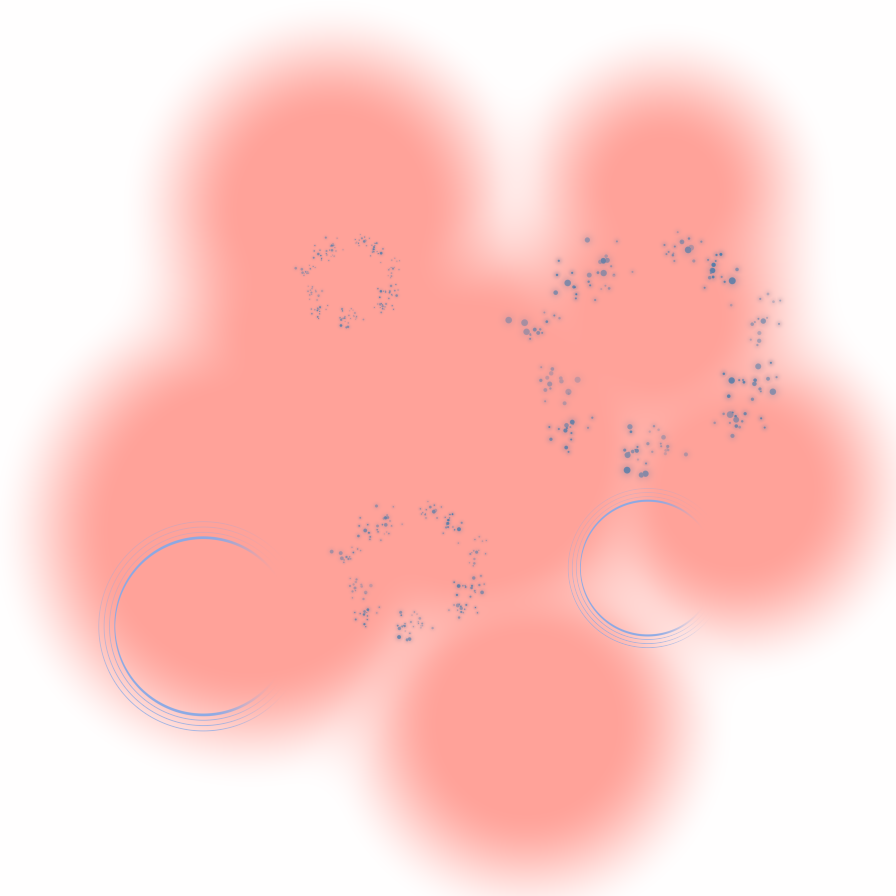
Give the GLSL for this background, as a WebGL 1 fragment shader.

```glsl
precision highp float;

// Soft coral cloud on white: a smooth union of discs with a wide blurred edge.
// Over it lie three wreaths of blue ink specks, scattered in hashed clusters,
// and two open rings made of thin concentric arcs that fade to the right.

uniform vec2 u_resolution;

const vec3 PAPER = vec3(1.0, 0.995, 0.995);
const vec3 CORAL = vec3(1.0, 0.635, 0.6);
const vec3 INK = vec3(0.25, 0.47, 0.67);
const vec3 HAZE = vec3(0.62, 0.54, 0.62);
const vec3 ARC_BLUE = vec3(0.53, 0.66, 0.9);

float hash(vec2 p) {
  return fract(sin(dot(p, vec2(12.99, 78.23))) * 43758.5);
}

float smoothUnion(float a, float b) {
  float h = max(0.05 - abs(a - b), 0.0) / 0.05;
  return min(a, b) - h * h * 0.0125;
}

float disc(vec2 p, vec2 center, float radius) {
  return length(p - center) - radius;
}

float cloudDistance(vec2 p) {
  float d = disc(p, vec2(0.371, 0.766), 0.167);               // upper left
  d = smoothUnion(d, disc(p, vec2(0.742, 0.785), 0.122));     // upper right
  d = smoothUnion(d, disc(p, vec2(0.823, 0.453), 0.146));     // right
  d = smoothUnion(d, disc(p, vec2(0.588, 0.192), 0.162));     // bottom
  d = smoothUnion(d, disc(p, vec2(0.280, 0.408), 0.220));     // left
  d = smoothUnion(d, disc(p, vec2(0.521, 0.505), 0.215));     // middle
  d = smoothUnion(d, disc(p, vec2(0.729, 0.648), 0.137));     // right bridge
  return smoothUnion(d, disc(p, vec2(0.378, 0.622), 0.165));  // left bridge
}

// Twelve clusters of specks around a circle, each speck with a soft halo
vec3 speckWreath(vec3 color, vec2 p, vec2 center, float radius, float pixel) {
  vec2 q = (p - center) / radius;
  if (abs(length(q) - 0.83) > 0.36) return color;
  float blur = 0.7 * pixel / radius;
  float halo = 0.0;
  float ink = 0.0;
  for (int i = 0; i < 12; i++) {
    float n = float(i);
    float angle = 0.3 + n * 0.5236 + 0.12 * sin(n * 2.6);
    float weight = 0.6 + 0.4 * cos(n * 2.0 - 2.2);
    float reach = 0.76 + 0.14 * hash(vec2(n, 3.0));
    vec2 cluster = reach * vec2(cos(angle), sin(angle));
    for (int j = 0; j < 15; j++) {
      vec2 seed = vec2(n + 1.0, float(j) + 7.0);
      float turn = 6.2832 * hash(seed);
      float spread = 0.23 * hash(seed + 21.3);
      float size = hash(seed + 43.7);
      float dotRadius = 0.007 + 0.02 * size * size * size;
      float d = length(q - cluster - spread * vec2(cos(turn), sin(turn)));
      float strength = mix(0.35, 1.0, weight) * (0.5 + 0.5 * hash(seed + 65.1));
      float cover = 1.0 - smoothstep(dotRadius - blur, dotRadius + blur, d);
      float falloff = d / (0.015 + dotRadius * 1.4);
      ink = max(ink, cover * strength);
      halo = max(halo, exp(-falloff * falloff) * strength);
    }
  }
  color = mix(color, HAZE, 0.55 * halo);
  return mix(color, INK, 0.9 * ink);
}

// Four arcs: the inner one bold throughout, the outer ones strongest below
vec3 openRing(vec3 color, vec2 p, vec2 center, float radius, float pixel) {
  vec2 q = (p - center) / radius;
  float dist = length(q);
  vec2 dir = q / max(dist, 0.001);
  float blur = 0.7 * pixel / radius;
  float opening = 1.0 - smoothstep(0.05, 0.86, dir.x);
  float below = smoothstep(0.5, -0.8, dir.y) ;
  below = 1.0 - smoothstep(-0.8, 0.5, dir.y);
  float cover = 0.0;
  for (int i = 0; i < 4; i++) {
    float n = float(i);
    float inner = 1.0 - min(n, 1.0);
    float width = 0.004 + inner * 0.009 * abs(dir.y);
    float offset = abs(dist - 0.845 - 0.051 * n);
    float strength = mix(mix(0.3, 0.8, below), 0.95, inner);
    cover = max(cover, strength * (1.0 - smoothstep(width - blur, width + blur, offset)));
  }
  return mix(color, ARC_BLUE, cover * opening);
}

void main() {
  vec2 p = gl_FragCoord.xy / u_resolution;
  float pixel = 1.0 / min(u_resolution.x, u_resolution.y);

  float cloud = 1.0 - smoothstep(-0.066, 0.07, cloudDistance(p));
  vec3 color = mix(PAPER, CORAL, cloud);

  color = speckWreath(color, p, vec2(0.389, 0.687), 0.055, pixel);
  color = speckWreath(color, p, vec2(0.458, 0.364), 0.082, pixel);
  color = speckWreath(color, p, vec2(0.722, 0.607), 0.144, pixel);

  color = openRing(color, p, vec2(0.227, 0.301), 0.117, pixel);
  color = openRing(color, p, vec2(0.723, 0.366), 0.089, pixel);

  gl_FragColor = vec4(color, 1.0);
}
```
